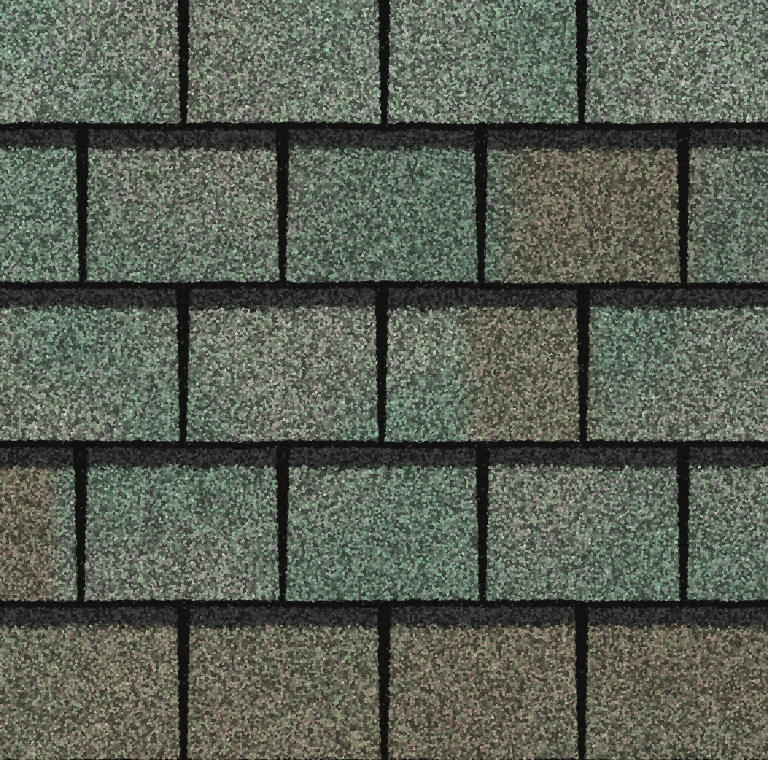
A WebGL 1 fragment shader for this texture:

```glsl
precision highp float;
// Green-grey granule roof shingles: staggered courses, tapered slots, shadow bands and brown blends.

uniform vec2 u_resolution;

// Layout, in canvas widths measured from the upper left
const float COURSE_HEIGHT = 0.2073;
const float FIRST_BUTT = 0.1645;
const float TAB_WIDTH = 0.2605;
const float FIRST_SLOT = 0.2380;
const float STAGGER = 0.1310;
const float SLOT_JITTER = 0.0020;
const float SLOT_HALF_TOP = 0.0090;
const float SLOT_HALF_BOTTOM = 0.0044;
const float BUTT_HALF = 0.0047;
const float BAND_DEPTH = 0.0300;

// Granules
const float GRAINS = 285.0;
const float GRAIN_CONTRAST = 0.92;
const float EDGE_ROUGHNESS = 0.0026;
const float BAND_ROUGHNESS = 0.0085;

// Colours
const vec3 GREEN = vec3(0.345, 0.410, 0.360);
const vec3 GREY = vec3(0.405, 0.425, 0.380);
const vec3 PALE = vec3(0.455, 0.510, 0.460);
const vec3 BROWN = vec3(0.385, 0.365, 0.305);
const vec3 BAND = vec3(0.160, 0.168, 0.155);
const vec3 GAP = vec3(0.068, 0.070, 0.066);

float hash(vec2 p) {
  vec3 q = fract(vec3(p.xyx) * 0.1031);
  q += dot(q, q.yzx + 33.33);
  return fract((q.x + q.y) * q.z);
}

float valueNoise(vec2 p) {
  vec2 i = floor(p);
  vec2 f = fract(p);
  f = f * f * (3.0 - 2.0 * f);
  return mix(mix(hash(i), hash(i + vec2(1.0, 0.0)), f.x),
             mix(hash(i + vec2(0.0, 1.0)), hash(i + vec2(1.0, 1.0)), f.x), f.y);
}

// Nearest granule: xy is its cell, z the distance to its centre
vec3 granule(vec2 p) {
  vec2 cell = floor(p);
  vec3 best = vec3(cell, 8.0);
  for (int j = -1; j <= 1; j++) {
    for (int i = -1; i <= 1; i++) {
      vec2 c = cell + vec2(float(i), float(j));
      vec2 centre = c + 0.1 + 0.8 * vec2(hash(c + 17.0), hash(c + 71.0));
      float d = length(p - centre);
      if (d < best.z) best = vec3(c, d);
    }
  }
  return best;
}

// Broad colour drift along each course
vec3 tabColour(vec2 p, float course, float tab) {
  float drift = valueNoise(vec2(p.x * 7.0 + course * 3.7, p.y * 5.0 + course * 9.0));
  vec3 colour = mix(GREEN, GREY, smoothstep(0.15, 0.85, drift));
  float pale = smoothstep(0.5, -0.5, course) * (0.55 + 0.45 * sin(p.x * 14.0 + 1.2));
  colour = mix(colour, PALE, 0.75 * pale);
  // The brown blend sweeps leftward from course to course
  float r = course - 1.0;
  float centre = 0.78 + 0.195 * r - 0.285 * r * r;
  float halfWidth = 0.16 - 0.055 * r;
  float brown = 1.0 - smoothstep(halfWidth * 0.55, halfWidth, abs(p.x - centre));
  brown *= smoothstep(-1.0, 0.0, r) * (0.7 + 0.3 * drift);
  colour = mix(colour, BROWN, brown);
  return colour * (0.95 + 0.10 * hash(vec2(tab + 9.0, course + 4.0)));
}

void main() {
  float pixel = 1.0 / u_resolution.x;
  vec2 p = vec2(gl_FragCoord.x, u_resolution.y - gl_FragCoord.y) * pixel;

  // Granule shade, tint and edge raggedness
  vec3 grain = granule(p * GRAINS + 50.0);
  float shade = hash(grain.xy + 3.0);
  float tint = hash(grain.xy + 29.0) - 0.5;
  float ragged = hash(grain.xy + 43.0) - 0.5;
  float relief = 1.12 - 0.42 * grain.z * grain.z;
  float tone = (1.0 + GRAIN_CONTRAST * (shade - 0.5)) * relief;
  tone += 0.30 * step(0.95, hash(grain.xy + 61.0));

  // Course and position within it; t runs from 0 at the top to 1 at the butt
  float wobble = 0.0024 * (valueNoise(vec2(p.x * 22.0, floor(p.y * 5.0))) - 0.5);
  float v = (p.y - FIRST_BUTT + wobble) / COURSE_HEIGHT;
  float course = floor(v) + 1.0;
  float t = fract(v);

  // Tapered slots, staggered on alternate courses
  float u = (p.x - FIRST_SLOT + STAGGER * mod(course, 2.0)) / TAB_WIDTH;
  float slot = floor(u + 0.5);
  float shift = SLOT_JITTER * (2.0 * hash(vec2(slot + 12.0, course + 31.0)) - 1.0);
  float slotEdge = abs((u - slot) * TAB_WIDTH - shift) - mix(SLOT_HALF_TOP, SLOT_HALF_BOTTOM, t);
  float buttEdge = min(t, 1.0 - t) * COURSE_HEIGHT - BUTT_HALF;
  float gapEdge = min(slotEdge, buttEdge) + EDGE_ROUGHNESS * ragged;
  float bandEdge = t * COURSE_HEIGHT - BAND_DEPTH + BAND_ROUGHNESS * ragged;
  bandEdge += 0.003 * (valueNoise(vec2(p.x * 45.0, course * 7.0)) - 0.5);

  // Face, shadow band, then gaps with a few stray granules
  vec3 colour = tabColour(p, course, floor(u)) * tone;
  colour *= 1.0 + tint * vec3(0.14, -0.12, 0.10);
  colour = mix(BAND * tone, colour, smoothstep(-0.0012 - pixel, 0.0012 + pixel, bandEdge));
  float stray = step(0.965, shade) * smoothstep(0.6, 0.2, grain.z);
  vec3 gap = GAP * (0.8 + 0.4 * shade) + 0.13 * stray;
  colour = mix(gap, colour, smoothstep(-pixel, pixel, gapEdge));
  gl_FragColor = vec4(clamp(colour, 0.0, 1.0), 1.0);
}
```
